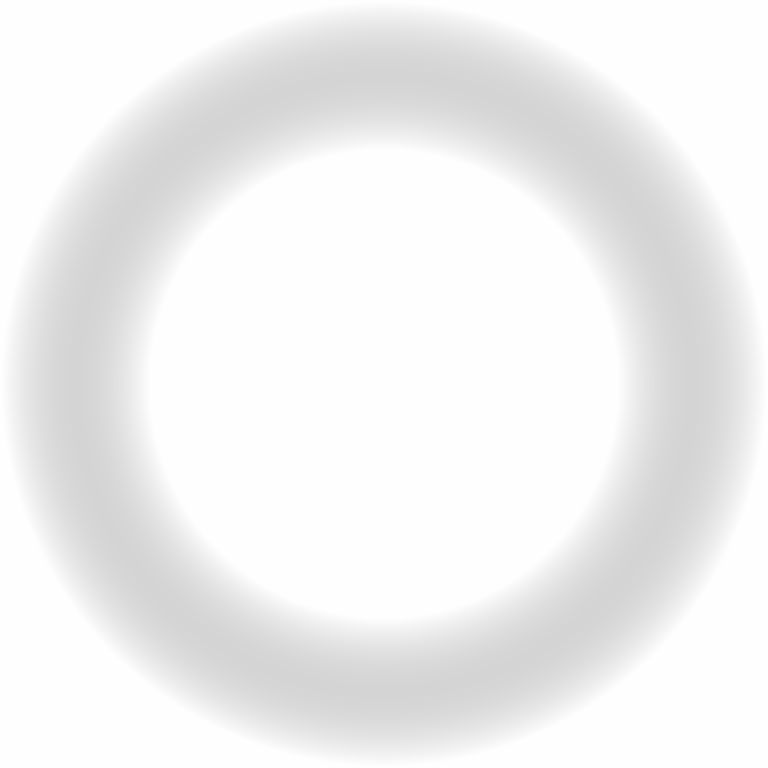
This background is drawn by a WebGL 1 fragment shader. Its source:

```glsl
precision highp float;

uniform vec2 u_resolution;

const vec3 PAPER = vec3(0.997);
const vec3 RING_GREY = vec3(0.832);
const float RING_RADIUS = 0.4015;
const float RING_HALF_WIDTH = 0.097;

// Parabolic falloff across the band: 1 on the centre line, 0 at both rims
float softRing(vec2 point, float radius, float halfWidth) {
    float offset = (length(point) - radius) / halfWidth;
    return max(1.0 - offset * offset, 0.0);
}

void main() {
    // Centred coordinates, with the shorter side one unit long
    float side = min(u_resolution.x, u_resolution.y);
    vec2 point = (gl_FragCoord.xy - 0.5 * u_resolution) / side;

    // Grey ring blended over the pale ground
    float ring = softRing(point, RING_RADIUS, RING_HALF_WIDTH);
    gl_FragColor = vec4(mix(PAPER, RING_GREY, ring), 1.0);
}
```
